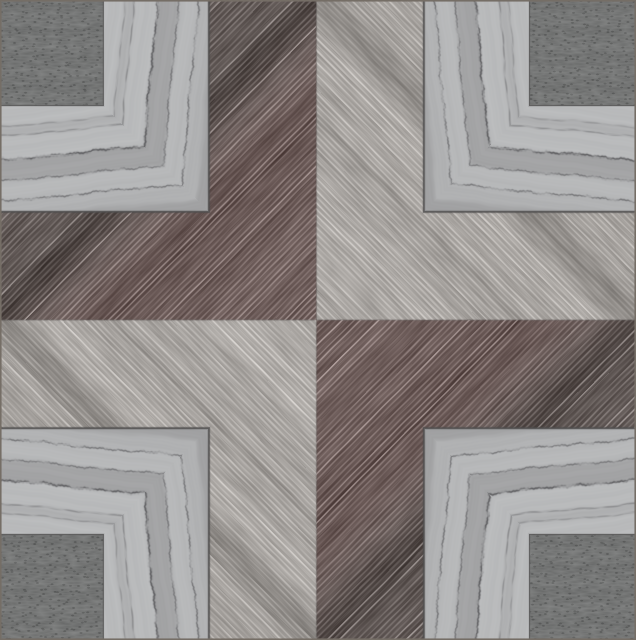
A Shadertoy shader for this pattern:

```glsl
const vec2 CENTER = vec2(0.4975, 0.5);
const float PANEL_EDGE = 0.169;    // distance of the marble frame from the cross axes
const float STONE_EDGE = 0.335;    // distance of the corner stone from the cross axes
const float GROOVES = 105.0;       // wood grooves per unit
const float VEIN_SLANT = 0.085;
const vec3 DARK_WOOD = vec3(0.395, 0.362, 0.352);
const vec3 LIGHT_WOOD = vec3(0.655, 0.640, 0.625);
const vec3 ROSE_TINT = vec3(0.025, -0.008, -0.008);
const vec3 MARBLE = vec3(0.725, 0.730, 0.735);
const vec3 MARBLE_SHADE = vec3(0.635, 0.637, 0.642);
const vec3 VEIN = vec3(0.39, 0.39, 0.40);
const vec3 STONE = vec3(0.465, 0.470, 0.468);
const vec3 INK = vec3(0.29, 0.285, 0.285);

float hash(vec2 p) {
    p = fract(p * vec2(0.1031, 0.1137));
    p += dot(p, p.yx + 33.33);
    return fract((p.x + p.y) * p.x * 17.0);
}

// Distance to the nearest scattered point
float cellular(vec2 p) {
    vec2 cell = floor(p), f = fract(p);
    float nearest = 2.0;
    for (int y = -1; y <= 1; y++)
    for (int x = -1; x <= 1; x++) {
        vec2 o = vec2(x, y);
        vec2 id = cell + o + 100.0;
        vec2 point = vec2(hash(id), hash(id.yx + 41.7));
        nearest = min(nearest, length(o + point - f));
    }
    return nearest;
}

float ripple(float x) {
    return (sin(x) + 0.6 * sin(x * 2.3 + 1.7) + 0.4 * sin(x * 5.1 + 0.6)) * 0.5;
}

float band(float x, float at, float width) {
    float k = (x - at) / width;
    return exp(-k * k);
}

// Diagonal grooved planks, mirrored about the centre
vec3 wood(vec2 q, float light, float seed) {
    float d = q.x + q.y, along = q.x - q.y;
    float row = floor(d * GROOVES);
    float rowTone = hash(vec2(row + 20.0, seed));
    float fleck = cellular(vec2(d * GROOVES * 0.8, along * 11.0 + rowTone * 2.0 + seed));
    float wave = sin(6.2832 * d * GROOVES + 0.5 * ripple(along * 15.0 + seed));
    float groove = pow(0.5 + 0.5 * wave, 2.0) - 0.375;
    vec3 col = mix(DARK_WOOD, LIGHT_WOOD, light);
    col += ROSE_TINT * (1.0 - light) * smoothstep(0.52, 0.35, d);
    // Broad tonal bands
    float tone = 0.018 * ripple(d * 48.0 + seed) + 0.015 * ripple(d * 117.0);
    tone -= 0.085 * band(d, 0.50, 0.035);
    tone -= 0.060 * band(d, 0.318 + 0.003 * ripple(along * 9.0), 0.007);
    tone += 0.035 * band(d, 0.42, 0.045) + 0.035 * band(d, 0.13, 0.09);
    // Fine grooves and broken pale threads
    tone += groove * mix(0.13, 0.10, light) * (0.4 + rowTone);
    tone += (rowTone - 0.5) * 0.055 + (0.45 - fleck) * 0.10;
    tone += 0.10 * (1.0 - light) * smoothstep(0.75, 1.0, rowTone) * max(wave, 0.0);
    return col + tone;
}

// Layered frame whose veins slant away from the corner
vec3 marble(vec2 q, float seed, float px) {
    float inner = min(q.x, q.y), outer = max(q.x, q.y);
    float side = q.x > q.y ? 0.0 : 5.0;
    float f = inner + VEIN_SLANT * (outer - inner);
    f += 0.0018 * ripple(outer * 32.0 + side + seed);
    float patchy = smoothstep(0.75, 0.2, cellular(vec2(outer * 45.0, f * 180.0) + seed + side));
    float rough = 0.0012 * ripple(outer * 210.0 + seed);
    float shade = 1.0 - smoothstep(0.184, 0.194, f) * 0.65;
    shade = mix(shade, 0.1, smoothstep(0.209, 0.214, f));
    shade = mix(shade, 0.95, smoothstep(0.236, 0.246, f));
    shade = mix(shade, 0.0, smoothstep(0.268, 0.273, f));
    shade += 0.4 * band(f, 0.312, 0.008);
    vec3 col = mix(MARBLE, MARBLE_SHADE, shade);
    float w = max(0.0016, px);
    float vein = 0.85 * band(f + rough, 0.271, w * 1.2);
    vein += 0.55 * band(f - rough, 0.241, w);
    vein += 0.60 * band(f + rough, 0.212, w);
    vein += 0.40 * band(f, 0.305, w) + 0.30 * band(f, 0.318, w);
    col = mix(col, VEIN, clamp(vein * (0.35 + 0.75 * patchy), 0.0, 1.0));
    return col + 0.012 * ripple(f * 260.0 + outer * 12.0);
}

// Pitted stone with faint level strata
vec3 stone(vec2 uv) {
    float strata = ripple(uv.y * 150.0 + 1.5 * ripple(uv.x * 22.0));
    float pits = smoothstep(0.26, 0.08, cellular(uv * vec2(75.0, 120.0)));
    float grain = cellular(uv * vec2(60.0, 230.0)) - 0.5;
    return STONE + 0.020 * strata + 0.07 * grain - 0.08 * pits;
}

void mainImage(out vec4 fragColor, in vec2 fragCoord) {
    vec2 uv = fragCoord / iResolution.xy;
    float px = 1.0 / min(iResolution.x, iResolution.y);
    vec2 p = uv - CENTER, q = abs(p);
    float light = smoothstep(-px, px, p.x) * smoothstep(-px, px, p.y)
                + smoothstep(px, -px, p.x) * smoothstep(px, -px, p.y);
    float seed = 3.0 * step(0.0, p.x) + 7.0 * step(0.0, p.y);
    float inner = min(q.x, q.y);

    vec3 col = wood(q, light, seed);
    col = mix(col, marble(q, seed, px), smoothstep(-px, px, inner - PANEL_EDGE));
    col = mix(col, stone(uv), smoothstep(-px, px, inner - STONE_EDGE));

    // Joints and outer rim
    col = mix(col, INK, 0.85 * band(inner, PANEL_EDGE, max(0.0018, px)));
    col = mix(col, INK, 0.70 * band(inner, STONE_EDGE, max(0.0011, px * 0.7)));
    col = mix(col, INK, 0.20 * band(inner, 0.0, max(0.0012, px)));
    vec2 rim = min(uv, 1.0 - uv);
    col = mix(vec3(0.46, 0.43, 0.40), col, smoothstep(0.001, 0.004, min(rim.x, rim.y)));
    fragColor = vec4(clamp(col, 0.0, 1.0), 1.0);
}
```
